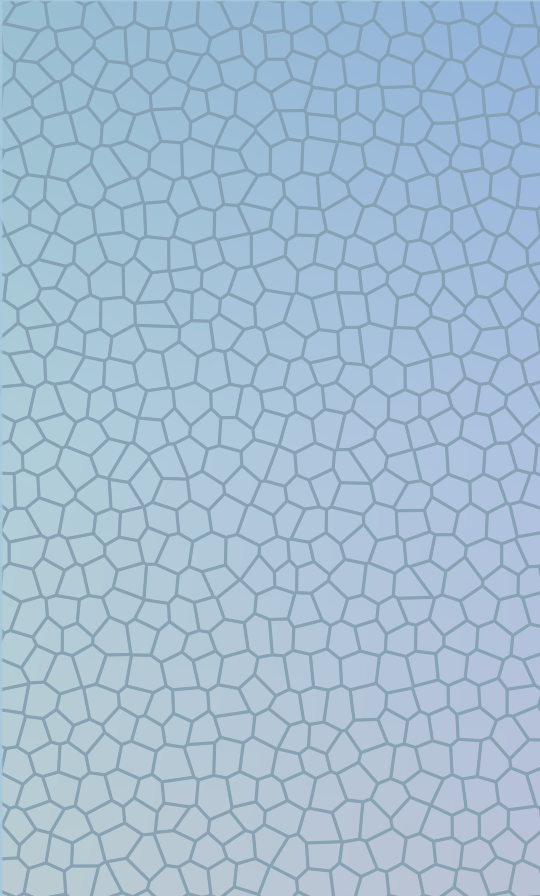
This pattern is drawn by a WebGL 2 fragment shader. Its source:

```glsl
#version 300 es
precision highp float;

uniform vec2 u_resolution;
out vec4 fragColor;

// Integer hash giving two values in 0..1
vec2 hash2(ivec2 cell) {
    uvec2 v = uvec2(cell + 512) * 1664525u + 1013904223u;
    v.x += v.y * 1664525u;
    v.y += v.x * 1664525u;
    v ^= v >> 16u;
    v.x += v.y * 1664525u;
    v.y += v.x * 1664525u;
    v ^= v >> 16u;
    return vec2(v & 65535u) / 65535.0;
}

// Jittered site on a grid whose odd rows are shifted by half a cell
vec2 site(ivec2 cell) {
    vec2 stagger = vec2(0.5 * float(cell.y & 1), 0.0);
    return vec2(cell) + stagger + 0.5 + 0.62 * (hash2(cell) - 0.5);
}

// Distance to the nearest Voronoi border
float borderDistance(vec2 p) {
    ivec2 base = ivec2(floor(p));
    vec2 nearest = vec2(0.0);
    float best = 1e5;
    for (int y = -2; y <= 2; y++)
    for (int x = -2; x <= 2; x++) {
        vec2 offset = site(base + ivec2(x, y)) - p;
        float d = dot(offset, offset);
        if (d < best) {
            best = d;
            nearest = offset;
        }
    }
    float border = 1e5;
    for (int y = -3; y <= 3; y++)
    for (int x = -3; x <= 3; x++) {
        vec2 offset = site(base + ivec2(x, y)) - p;
        vec2 across = offset - nearest;
        if (dot(across, across) > 1e-5) {
            border = min(border, dot(0.5 * (offset + nearest), normalize(across)));
        }
    }
    return border;
}

// Soft vertical blend of three tones
vec3 ramp(vec3 low, vec3 middle, vec3 high, float t) {
    return t < 0.5 ? mix(low, middle, t * 2.0) : mix(middle, high, t * 2.0 - 1.0);
}

void main() {
    vec2 uv = gl_FragCoord.xy / u_resolution;
    vec2 p = 18.0 * gl_FragCoord.xy / u_resolution.x;
    float pixel = 18.0 / u_resolution.x;

    // Pastel background
    vec3 left = ramp(vec3(0.73, 0.80, 0.82), vec3(0.69, 0.81, 0.85), vec3(0.60, 0.75, 0.82), uv.y);
    vec3 right = ramp(vec3(0.73, 0.76, 0.84), vec3(0.68, 0.76, 0.88), vec3(0.57, 0.70, 0.86), uv.y);
    vec3 color = mix(left, right, uv.x);

    // Grey-blue cell borders
    float d = borderDistance(p);
    float line = 1.0 - smoothstep(-0.6 * pixel, 0.6 * pixel, d - 0.054);
    vec3 lineColor = mix(vec3(0.53, 0.64, 0.70), vec3(0.52, 0.63, 0.71), uv.y);
    color = mix(color, lineColor, line);

    // Pale rim on the left and top
    float top = (1.0 - uv.y) * u_resolution.y / u_resolution.x;
    float rim = 1.0 - smoothstep(0.003, 0.006, min(uv.x, top + 0.002));
    color = mix(color, vec3(0.65, 0.79, 0.87), 0.85 * rim);

    fragColor = vec4(color, 1.0);
}
```
